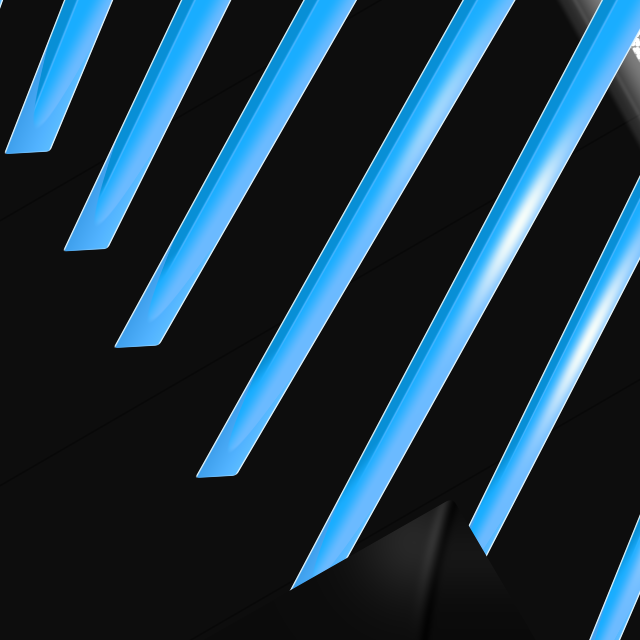
Give the GLSL for this background, as a WebGL 2 fragment shader.

```glsl
#version 300 es
precision highp float;

uniform vec2 u_resolution;
out vec4 outColor;

// Palette
const vec3 BACKDROP = vec3(0.051);
const vec3 DEEP_BLUE = vec3(0.03, 0.56, 0.84);
const vec3 VIVID_BLUE = vec3(0.10, 0.68, 1.0);
const vec3 PALE_BLUE = vec3(0.42, 0.73, 1.0);
const vec3 TIP_BLUE = vec3(0.24, 0.62, 0.92);
const vec3 GLARE = vec3(0.96, 0.99, 0.98);

// Bars: left edge at the top, slant, width at the top, height of the lower end
const int BAR_COUNT = 8;
const vec4 BARS[BAR_COUNT] = vec4[BAR_COUNT](
    vec4(-0.068, 0.33, 0.073, 0.90), vec4(0.100, 0.390, 0.077, 0.759),
    vec4(0.2826, 0.470, 0.079, 0.607), vec4(0.474, 0.546, 0.084, 0.456),
    vec4(0.7227, 0.560, 0.083, 0.253), vec4(0.940, 0.528, 0.087, 0.05),
    vec4(1.1336, 0.489, 0.0755, 0.05), vec4(1.3245, 0.404, 0.0755, -0.1));
const float BAR_TAPER = 0.027;
const float BAR_END_TILT = 0.06;
const float BAR_ROUNDING = 0.006;
const float RIM_WIDTH = 0.0017;

// Backdrop seams, corner band and block
const float SEAM_SLOPE = 0.58;
const float SEAM_SPACING = 0.414;
const float SEAM_OFFSET = 0.345;
const float BAND_START = 0.866;
const float BAND_SLANT = 0.56;
const float SPECK_SCALE = 150.0;
const vec2 BLOCK_APEX = vec2(0.707, 0.222);
const float BLOCK_ROUNDING = 0.012;

float smoothMax(float a, float b, float radius) {
    float h = max(radius - abs(a - b), 0.0) / radius;
    return max(a, b) + h * h * radius * 0.25;
}

float cover(float dist, float pixel) {
    return smoothstep(0.6 * pixel, -0.6 * pixel, dist);
}

vec2 hash2(vec2 p) {
    return fract(sin(vec2(dot(p, vec2(127.1, 311.7)), dot(p, vec2(269.5, 183.3)))) * 4375.85);
}

float cellular(vec2 p) {
    float nearest = 1.0;
    for (int j = -1; j <= 1; j++)
        for (int i = -1; i <= 1; i++) {
            vec2 cell = vec2(i, j);
            nearest = min(nearest, length(cell + hash2(floor(p) + cell) - fract(p)));
        }
    return nearest;
}

vec3 backdrop(vec2 p, float pixel) {
    // Faint parallel seams
    float phase = (1.0 - p.y + SEAM_SLOPE * p.x - SEAM_OFFSET) / SEAM_SPACING;
    float seam = abs(fract(phase + 0.5) - 0.5) * SEAM_SPACING;
    vec3 color = BACKDROP - 0.02 * smoothstep(0.003, 0.0, seam);

    // Grey band and speckled light in the upper right corner
    float s = (p.x - BAND_START - BAND_SLANT * (1.0 - p.y)) / length(vec2(1.0, BAND_SLANT));
    float grey = 0.10 * smoothstep(0.0, 0.012, s) + 0.34 * smoothstep(0.008, 0.07, s);
    grey += 0.06 * smoothstep(0.006, 0.0, abs(s - 0.028));
    color += grey;
    float speck = 1.0 - 0.4 * smoothstep(0.45, 0.8, cellular(p * SPECK_SCALE));
    return mix(color, vec3(speck), smoothstep(-pixel, pixel, s - 0.069));
}

vec3 barColor(float t, float depth, float endHeight, float endDist, float index) {
    float along = depth / (1.0 - endHeight);
    vec3 color = mix(VIVID_BLUE, PALE_BLUE, smoothstep(0.4, 0.9, t + 0.4 * along - 0.1));

    // Shaded left facet with a fine light crease
    float facet = smoothstep(0.88, 0.76, along + 0.25 * t);
    color = mix(color, DEEP_BLUE, facet * smoothstep(0.30, 0.22, t));
    color = mix(color, PALE_BLUE, 0.55 * facet * smoothstep(0.035, 0.0, abs(t - 0.28)));

    // Rounded inner surface above the tip
    float pocket = smoothstep(0.0, 0.012, endDist - 0.035 - 0.6 * (t - 0.5) * (t - 0.5));
    color = mix(TIP_BLUE + 0.12 * t, color, pocket);

    // Glossy reflection, strongest on the bars to the right
    float center = 0.35 + 0.18 * (index - 5.0);
    float lengthwise = exp(-pow((depth - center) / 0.13, 2.0));
    float crosswise = exp(-pow((t - 0.73) / 0.23, 2.0));
    float strength = mix(0.25, 1.0, smoothstep(3.5, 5.0, index)) * step(3.5, index);
    return mix(color, GLARE, strength * lengthwise * crosswise);
}

vec3 drawBars(vec3 color, vec2 p, float pixel) {
    float depth = 1.0 - p.y;
    for (int i = 0; i < BAR_COUNT; i++) {
        vec4 bar = BARS[i];
        float width = bar.z - BAR_TAPER * depth;
        float t = (p.x - bar.x + bar.y * depth) / width;
        float side = max(-t, t - 1.0) * width / length(vec2(1.0, bar.y));
        float endDist = p.y - bar.w - BAR_END_TILT * t * width;
        float dist = smoothMax(side, -endDist, BAR_ROUNDING);
        vec3 body = barColor(t, depth, bar.w, endDist, float(i));
        float rim = smoothstep(-RIM_WIDTH - pixel, -RIM_WIDTH + 0.5 * pixel, side);
        rim = max(rim, 0.5 * t * smoothstep(0.003, 0.0, endDist));
        color = mix(color, mix(body, GLARE, 0.85 * rim), cover(dist, pixel));
    }
    return color;
}

vec3 drawBlock(vec3 color, vec2 p, float pixel) {
    vec2 q = p - BLOCK_APEX;
    float left = (q.y - 0.5695 * q.x) / 1.151;
    float right = (q.x + 0.586 * q.y) / 1.159;
    float dist = smoothMax(left, right, BLOCK_ROUNDING);

    // Two faces meeting at a softly lit ridge
    float ridge = q.x - 0.30 * q.y - 0.35 * q.y * q.y;
    float sheen = exp(-dot(q - vec2(-0.06, -0.07), q - vec2(-0.06, -0.07)) / 0.008);
    float leftFace = 0.045 + 0.11 * sheen;
    float rightFace = 0.04 + 0.045 * exp(-pow((q.y + 0.09) / 0.06, 2.0));
    float shade = mix(leftFace, rightFace, smoothstep(-0.012, 0.008, ridge));
    shade += 0.07 * smoothstep(-0.24, 0.0, q.y) * exp(-pow((ridge + 0.012) / 0.009, 2.0));
    shade -= 0.03 * exp(-pow((ridge - 0.006) / 0.008, 2.0));
    return mix(color, vec3(shade), cover(dist, pixel));
}

void main() {
    vec2 p = gl_FragCoord.xy / u_resolution;
    float pixel = 1.0 / min(u_resolution.x, u_resolution.y);
    vec3 color = backdrop(p, pixel);
    color = drawBars(color, p, pixel);
    color = drawBlock(color, p, pixel);
    outColor = vec4(clamp(color, 0.0, 1.0), 1.0);
}
```
